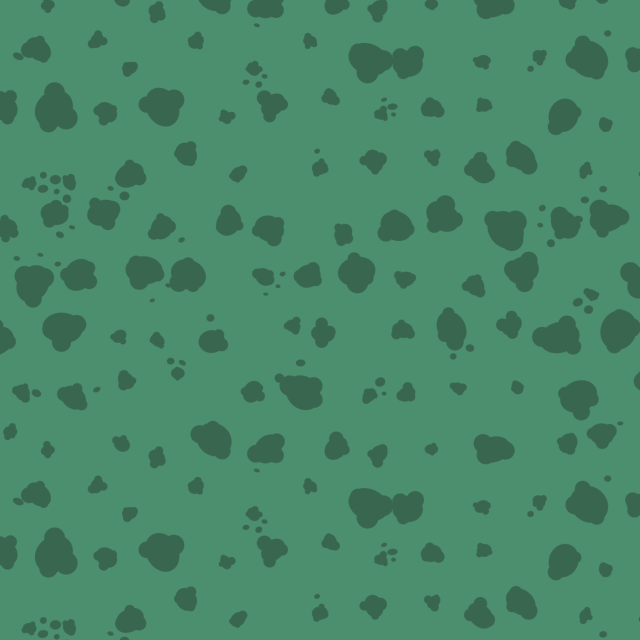
Give the GLSL for this pattern, as a WebGL 2 fragment shader.

```glsl
#version 300 es
precision highp float;
// Scattered dark green animal spots with lobed outlines and droplets on a mid green ground.

uniform vec2 u_resolution;
out vec4 outColor;

const vec3 GROUND = vec3(0.30, 0.56, 0.43);
const vec3 SPOT = vec3(0.22, 0.40, 0.31);
const float CELLS = 11.5;       // spots across the canvas
const float REPEAT_ROWS = 8.0;  // rows before the scatter repeats
const float TAU = 6.28318;

vec3 hash3(vec2 p) {
    vec3 q = fract(p.xyx * vec3(0.1031, 0.1030, 0.0973));
    q += dot(q, q.yzx + 33.33);
    return fract((q.xxy + q.yzz) * q.zyx);
}

vec2 polar(float angle) {
    return vec2(cos(angle), sin(angle));
}

vec2 rotate(vec2 p, float angle) {
    vec2 d = polar(angle);
    return vec2(d.x * p.x + d.y * p.y, d.x * p.y - d.y * p.x);
}

// Approximate signed distance to an ellipse
float ellipse(vec2 p, vec2 radii) {
    float k = length(p / radii);
    float slope = length(p / (radii * radii));
    return k * (k - 1.0) / max(slope, 0.001);
}

// Oval body joined by up to three round lobes
float lobedSpot(vec2 p, float radius, vec2 seed) {
    vec3 shape = hash3(seed + 17.0);
    float tilt = (shape.x - 0.5) * 2.4;
    vec2 body = radius * vec2(1.0, mix(0.72, 0.88, shape.y));
    float d = ellipse(rotate(p, tilt), body);
    for (int i = 0; i < 3; i++) {
        vec3 h = hash3(seed + 31.0 + 7.0 * float(i));
        float angle = TAU * (shape.z + (float(i) + 0.6 * h.x) / 3.0);
        float lobe = radius * mix(0.34, 0.58, h.y);
        float reach = radius * mix(0.55, 0.86, h.z);
        d = min(d, length(p - reach * polar(angle)) - lobe);
    }
    return d;
}

// Small loose droplets grouped on one side of a spot
float droplets(vec2 p, float radius, vec2 seed) {
    vec3 group = hash3(seed + 71.0);
    float count = group.x < 0.70 ? 0.0 : floor(1.0 + 2.9 * group.y);
    float d = 10.0;
    for (int i = 0; i < 3; i++) {
        if (float(i) >= count) break;
        vec3 h = hash3(seed + 83.0 + 5.0 * float(i));
        float angle = TAU * group.z + 0.75 * float(i) + 0.3 * h.x;
        vec2 center = (radius * 1.35 + mix(0.04, 0.12, h.y)) * polar(angle);
        vec2 size = mix(0.04, 0.10, h.z) * vec2(1.0, mix(0.6, 1.0, h.x));
        d = min(d, ellipse(rotate(p - center, h.y - 0.5), size));
    }
    return d;
}

// Nearest spot among neighbouring cells of a staggered, jittered grid
float spotField(vec2 p) {
    float d = 10.0;
    for (int j = -1; j <= 1; j++) {
        float row = floor(p.y) + float(j);
        float stagger = 0.5 * mod(row, 2.0);
        for (int i = -1; i <= 1; i++) {
            float column = floor(p.x - stagger) + float(i);
            vec2 seed = vec2(column, mod(row, REPEAT_ROWS)) + 5.0;
            vec3 h = hash3(seed);
            float size = pow(h.z, 1.6);
            float radius = mix(0.12, 0.37, size);
            vec2 jitter = (h.xy - 0.5) * mix(0.62, 0.25, size);
            vec2 local = p - vec2(column + stagger, row) - 0.5 - jitter;
            d = min(d, lobedSpot(local, radius, seed));
            d = min(d, droplets(local, radius, seed));
        }
    }
    return d;
}

void main() {
    float side = min(u_resolution.x, u_resolution.y);
    vec2 p = gl_FragCoord.xy / side * CELLS;
    float softness = 0.8 * CELLS / side;
    float ink = 1.0 - smoothstep(-softness, softness, spotField(p));
    outColor = vec4(mix(GROUND, SPOT, ink), 1.0);
}
```
